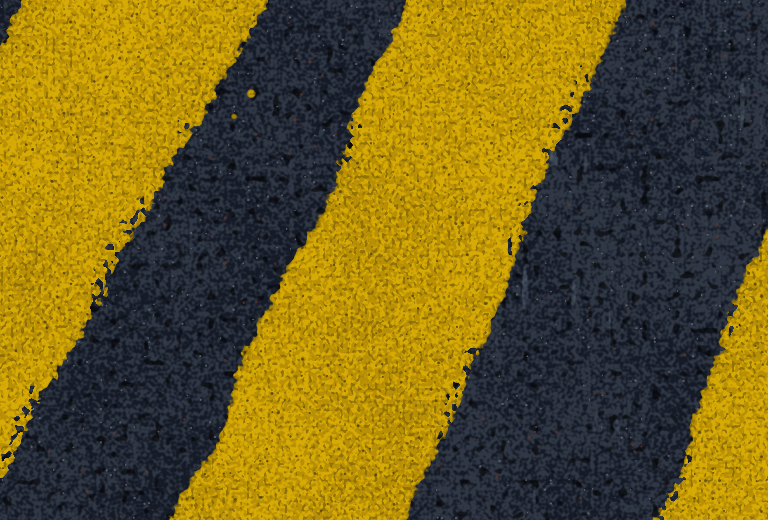
This texture is drawn by a Shadertoy shader. Its source:

```glsl
// Worn yellow hazard stripes painted diagonally over dark blue-grey asphalt.
// Each stripe lies between two leaning edge lines, made ragged by gradient
// noise; layered noise and jittered specks give the paint and road their grain.

// Left foot, left lean, right foot, right lean, in canvas heights.
const vec4 STRIPES[3] = vec4[3](
    vec4(-0.566, 0.620, -0.046, 0.552),
    vec4( 0.338, 0.450,  0.785, 0.415),
    vec4( 1.270, 0.353,  1.780, 0.300));

vec2 hash2(vec2 cell) {
    vec3 q = fract(cell.xyx * vec3(0.1031, 0.1030, 0.0973));
    q += dot(q, q.yzx + 33.33);
    return fract((q.xx + q.yz) * q.zy);
}

float cornerSlope(vec2 cell, vec2 corner, vec2 f) {
    float angle = 6.2832 * hash2(cell + corner).x;
    return dot(vec2(cos(angle), sin(angle)), f - corner);
}

float gradientNoise(vec2 p) {
    vec2 cell = floor(p), f = fract(p);
    vec2 u = f * f * f * (f * (f * 6.0 - 15.0) + 10.0);
    float low = mix(cornerSlope(cell, vec2(0, 0), f), cornerSlope(cell, vec2(1, 0), f), u.x);
    float high = mix(cornerSlope(cell, vec2(0, 1), f), cornerSlope(cell, vec2(1, 1), f), u.x);
    return mix(low, high, u.y);
}

// Round grains in a jittered grid; only a share of the cells holds one.
float specks(vec2 p, float scale, float share) {
    vec2 cell = floor(p * scale);
    vec2 rnd = hash2(cell + 71.0);
    float radius = 0.12 + 0.16 * rnd.y;
    float dist = length(fract(p * scale) - 0.3 - 0.4 * hash2(cell + 19.0));
    return step(rnd.x, share) * (1.0 - smoothstep(radius * 0.5, radius + 0.08, dist));
}

// Signed distance to the paint, positive inside.
float paintDistance(vec2 p) {
    float ragged = 0.010 * gradientNoise(p * 38.0) + 0.008 * gradientNoise(p * 95.0 + 4.0);
    float bow = 0.035 * gradientNoise(p * 5.0 + 2.3);
    float d = -1.0;
    for (int i = 0; i < 3; i++) {
        vec4 s = STRIPES[i];
        float left = p.x + bow - s.x - s.y * p.y;
        float right = s.z + s.w * p.y - p.x - bow;
        float roughness = i == 0 ? 1.7 : 1.0;
        d = max(d, 0.9 * min(left, right) + roughness * ragged);
    }
    // Flaking near the borders, strongest on the leftmost stripe
    float border = 1.0 - smoothstep(0.0, 0.075, d);
    float patches = smoothstep(0.02, 0.3, gradientNoise(p * 6.0 + 8.1));
    float flakes = smoothstep(0.08, 0.32, gradientNoise(p * vec2(75.0, 60.0) + 3.0));
    d -= 0.09 * border * patches * flakes * (1.0 - 0.6 * smoothstep(0.4, 0.7, p.x));
    // Two stray drops
    for (float i = 0.0; i < 2.0; i++)
        d = max(d, 0.008 - 0.003 * i - length(p - vec2(0.483, 0.820) + i * vec2(0.033, 0.044)));
    return d;
}

vec3 paintColor(vec2 p) {
    float cloud = gradientNoise(p * 3.5 + 5.0) + 0.6 * gradientNoise(p * 11.0);
    float grain = gradientNoise(p * 130.0) + 0.6 * gradientNoise(p * 62.0 + 9.0);
    vec3 color = mix(vec3(0.72, 0.56, 0.02), vec3(0.84, 0.67, 0.02),
                     smoothstep(-0.22, 0.22, grain - 0.25 * cloud));
    // Olive flecks, denser where the paint is thin
    float fleck = gradientNoise(p * vec2(150.0, 125.0) + 31.0) + 0.15 * cloud;
    color = mix(color, vec3(0.53, 0.42, 0.03), 0.85 * smoothstep(0.12, 0.36, fleck));
    return mix(color, vec3(0.28, 0.23, 0.07), 0.75 * specks(p, 85.0, 0.05));
}

vec3 asphaltColor(vec2 p) {
    float grain = gradientNoise(p * 140.0 + 6.0) + 0.7 * gradientNoise(p * 60.0);
    grain += 0.4 * gradientNoise(p * 5.0) + 0.14 * (p.x - 0.75);
    vec3 color = mix(vec3(0.08, 0.10, 0.15), vec3(0.19, 0.22, 0.27),
                     smoothstep(-0.45, 0.45, grain));
    // Dark pits, pale stone and rust grains
    color *= 1.0 - 0.6 * smoothstep(0.22, 0.45, gradientNoise(p * 48.0 + 17.0));
    color = mix(color, vec3(0.42, 0.45, 0.49), 0.7 * specks(p, 110.0, 0.035));
    color = mix(color, vec3(0.38, 0.22, 0.16), 0.7 * specks(p + 3.7, 80.0, 0.02));
    // Faint upright scuffs on the wide right-hand lane
    float scuff = smoothstep(0.36, 0.55, gradientNoise(p * vec2(55.0, 8.0) + 2.0));
    scuff *= smoothstep(0.85, 1.0, p.x) * (0.6 + gradientNoise(p * 90.0));
    return mix(color, vec3(0.38, 0.43, 0.50), 0.5 * clamp(scuff, 0.0, 1.0));
}

void mainImage(out vec4 fragColor, in vec2 fragCoord) {
    vec2 p = fragCoord / iResolution.y;
    float blur = 1.0 / iResolution.y;
    float d = paintDistance(p);
    float paint = smoothstep(-blur, blur, d);

    // A thin film at the rim lets the road show through
    vec3 yellow = paintColor(p) * mix(0.82, 1.0, smoothstep(0.0, 0.008, d));
    fragColor = vec4(mix(asphaltColor(p), yellow, paint), 1.0);
}
```
